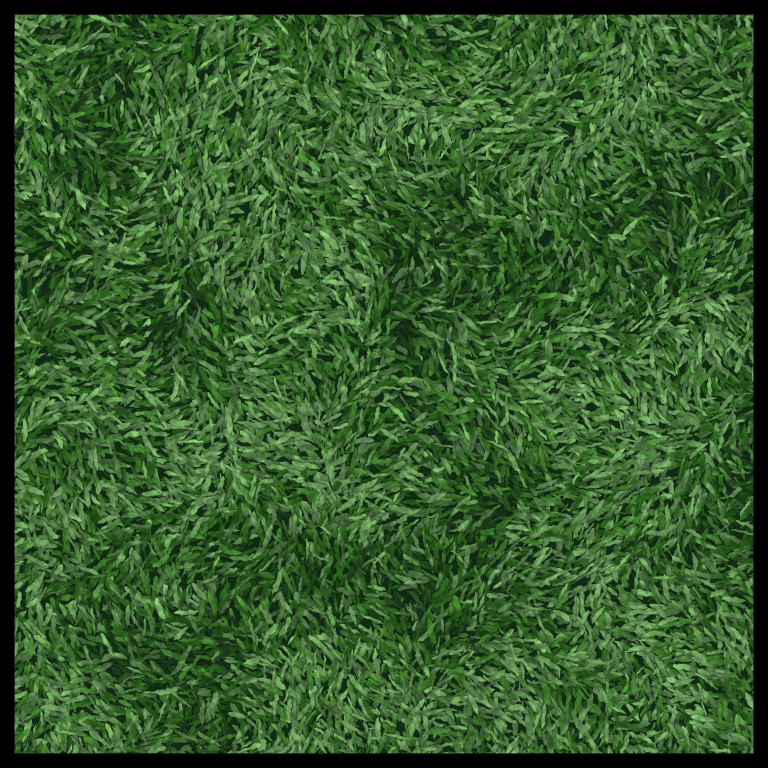
This texture is drawn by a WebGL 1 fragment shader. Its source:

```glsl
precision highp float;
// Dense matted lawn of short ragged grass blades inside a thin black frame.

uniform vec2 u_resolution;

#define CELLS 46.0         // blade cells across the canvas
#define LAYERS 8           // stacked sheets of blades
#define BLADE_LENGTH 0.019 // longest half length
#define BLADE_WIDTH 0.0038 // widest half width
#define SHADOW_REACH 0.0026
#define SHADOW_DEPTH 0.20
#define ANGLE_SPREAD 1.9   // random turn away from the flow
#define PATCH_CONTRAST 0.27
#define LAYER_LIFT 0.24    // upper blades are lighter
#define RAGGED 0.0010      // wobble of the blade outlines
#define FRAME 0.019

const vec3 SOIL  = vec3(0.07, 0.17, 0.08);
const vec3 DEEP  = vec3(0.11, 0.24, 0.11);
const vec3 DARK  = vec3(0.15, 0.36, 0.10);
const vec3 LEAF  = vec3(0.26, 0.50, 0.18);
const vec3 DUSTY = vec3(0.34, 0.49, 0.30);
const vec3 PALE  = vec3(0.45, 0.66, 0.38);

vec2 hash2(vec2 p) {
  vec3 q = fract(p.xyx * vec3(0.1031, 0.1030, 0.0973));
  q += dot(q, q.yzx + 33.33);
  return fract((q.xx + q.yz) * q.zy);
}

// Layered, rotated sines: smooth and irregular, roughly -1 to 1.
float waves(vec2 p) {
  float sum = 0.0;
  float gain = 0.55;
  for (int i = 0; i < 3; i++) {
    p = mat2(0.8, 0.6, -0.6, 0.8) * p * 1.7 + 1.3;
    sum += gain * sin(p.x + 1.5 * sin(p.y));
    gain *= 0.65;
  }
  return sum;
}

// Ramp from shaded to sunlit blades, steps placed by area share.
vec3 grassColor(float tone) {
  vec3 c = mix(DEEP, DARK, smoothstep(0.05, 0.17, tone));
  c = mix(c, LEAF, smoothstep(0.32, 0.44, tone));
  c = mix(c, DUSTY, smoothstep(0.59, 0.66, tone));
  return mix(c, PALE, smoothstep(0.75, 0.85, tone));
}

// Signed distance to a bent strap with blunt tapered ends.
float bladeDistance(vec2 q, float halfLength, float halfWidth, float bend) {
  float t = q.x / halfLength;
  float t2 = t * t;
  return abs(q.y + bend * halfWidth * t2) - halfWidth * (1.0 - t2 * t2);
}

vec3 lawn(vec2 uv, float soft) {
  vec3 color = SOIL;
  float patchTone = PATCH_CONTRAST * waves(uv * 6.5 + 4.0);
  float mottle = waves(uv * 130.0);
  vec2 wobble = vec2(waves(uv * 190.0 + 9.0), waves(uv.yx * 190.0 + 31.0));
  vec2 raggedUv = uv + RAGGED * wobble;

  for (int layer = 0; layer < LAYERS; layer++) {
    float level = float(layer);
    vec2 shift = hash2(vec2(level + 3.0, 17.0));
    vec2 grid = raggedUv * CELLS + shift;
    float lift = LAYER_LIFT * (level / float(LAYERS) - 0.55);

    for (int j = -1; j <= 1; j++) {
      for (int i = -1; i <= 1; i++) {
        vec2 cell = floor(grid) + vec2(float(i), float(j));
        vec2 key = cell + level * vec2(61.0, 83.0) + 7.0;
        vec2 place = hash2(key);
        vec2 toPixel = (grid - cell - place) / CELLS;
        if (length(toPixel) > BLADE_LENGTH + SHADOW_REACH) continue;

        // Direction follows the matted flow, loosened per blade.
        vec2 shape = hash2(key + 191.0);
        vec2 look = hash2(key + 407.0);
        vec2 root = (cell + place - shift) / CELLS;
        float angle = 0.9 + 2.4 * waves(root * 5.0);
        angle += ANGLE_SPREAD * (look.y - 0.5);
        vec2 along = vec2(cos(angle), sin(angle));
        vec2 q = vec2(dot(toPixel, along),
                      dot(toPixel, vec2(-along.y, along.x)));

        float halfLength = BLADE_LENGTH * mix(0.36, 1.0, shape.x);
        float halfWidth = BLADE_WIDTH * mix(0.38, 1.0, shape.y);
        float bend = 1.4 * (fract(shape.x * 13.0) - 0.5);
        float d = bladeDistance(q, halfLength, halfWidth, bend);

        // Contact shadow, then the partly see-through blade with a lit tip.
        color *= 1.0 - SHADOW_DEPTH * (1.0 - smoothstep(0.0, SHADOW_REACH, d));
        float light = 1.0 + 0.10 * q.x / halfLength + 0.16 * mottle;
        light *= mix(0.90, 1.12, fract(look.x * 29.0));
        vec3 blade = grassColor(look.x + lift + patchTone + 0.09) * light;
        float cover = mix(0.68, 0.98, fract(look.y * 17.0));
        color = mix(color, blade, cover * (1.0 - smoothstep(-soft, soft, d)));
      }
    }
  }
  return color;
}

void main() {
  vec2 uv = gl_FragCoord.xy / u_resolution;
  float pixel = 1.0 / min(u_resolution.x, u_resolution.y);
  vec2 inset = min(uv, 1.0 - uv) - FRAME;
  float inside = smoothstep(-pixel, pixel, min(inset.x, inset.y));
  vec3 color = lawn(uv, max(0.7 * pixel, 0.0012));
  gl_FragColor = vec4(color * inside, 1.0);
}
```
